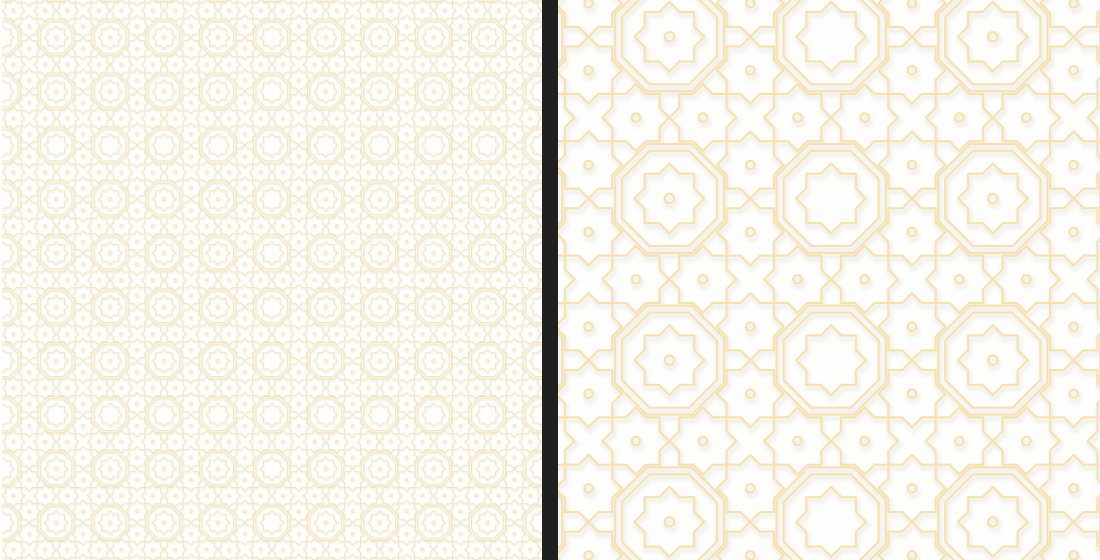
Left: the whole. Right: its middle third, enlarged.
This pattern is drawn by a Shadertoy shader. Its source:

```glsl
// Pale gold lattice on near-white: each square tile holds a double octagon around
// an eight-pointed star, ringed by smaller stars that touch at their tips. Outlines
// come from folded distance functions; a soft offset copy gives a shallow relief.

const float TILE = 0.09946;                 // tile size, in canvas widths
const vec2 FIRST_CENTER = vec2(0.004, 0.0686); // from the upper left corner
const float STAR_RADIUS = 0.20711;          // (sqrt(2) - 1) / 2, so that tips touch
const float LINE_HALF_WIDTH = 0.0065;
const float SHADOW_SPREAD = 0.021;
const vec2 SHADOW_OFFSET = vec2(0.009, 0.022);

const vec3 PAPER = vec3(0.993, 0.993, 0.99);
const vec3 SHADE = vec3(0.925, 0.915, 0.885);
const vec3 GOLD = vec3(0.965, 0.885, 0.69);

float segmentDistance(vec2 p, vec2 a, vec2 b) {
    vec2 ab = b - a;
    return length(p - a - ab * clamp(dot(p - a, ab) / dot(ab, ab), 0.0, 1.0));
}

// Distance to the outline of two overlaid squares, folded to one sixteenth
float starOutline(vec2 p, float radius) {
    vec2 q = abs(p);
    if (q.y > q.x) q = q.yx;
    vec2 foldNormal = vec2(-0.382683, 0.92388);
    q -= 2.0 * max(dot(q, foldNormal), 0.0) * foldNormal;
    return segmentDistance(q, vec2(radius, 0.0), radius * vec2(0.70711, 0.29289));
}

float octagonOutline(vec2 p, float apothem) {
    vec2 q = abs(p);
    return abs(max(max(q.x, q.y), (q.x + q.y) * 0.70711) - apothem);
}

float ringOutline(vec2 p, float radius) {
    return abs(length(p) - radius);
}

float studdedStar(vec2 p, float radius) {
    return min(starOutline(p, radius), ringOutline(p, 0.026));
}

// Every fifth column and row of large stars has an empty center
bool hasStud(vec2 cell) {
    return mod(cell.x + 0.5, 5.0) >= 1.0 && mod(cell.y + 3.5, 5.0) >= 1.0;
}

float latticeDistance(vec2 position) {
    vec2 cell = floor(position + 0.5);
    vec2 p = position - cell;

    float d = min(octagonOutline(p, 0.337), octagonOutline(p, 0.294));
    d = min(d, starOutline(p, 0.216));
    if (hasStud(cell)) d = min(d, ringOutline(p, 0.029));

    // Small stars sit on the tile borders, shared with the neighbors
    vec2 q = abs(p);
    d = min(d, studdedStar(q - vec2(0.5, STAR_RADIUS), STAR_RADIUS));
    return min(d, studdedStar(q - vec2(STAR_RADIUS, 0.5), STAR_RADIUS));
}

float lineCoverage(float d, float halfWidth, float pixel) {
    return clamp(0.5 + (halfWidth - d) / pixel, 0.0, 1.0);
}

float softShadow(float d, float spread) {
    float x = d / spread;
    return exp(-x * x);
}

void mainImage(out vec4 fragColor, in vec2 fragCoord) {
    vec2 fromTop = vec2(fragCoord.x, iResolution.y - fragCoord.y) / iResolution.x;
    vec2 position = (fromTop - FIRST_CENTER) / TILE;
    float pixel = 1.0 / (iResolution.x * TILE);

    float line = lineCoverage(latticeDistance(position), LINE_HALF_WIDTH, pixel);
    float shadow = softShadow(latticeDistance(position - SHADOW_OFFSET), SHADOW_SPREAD);

    // Narrow blank margin along the left border
    float inside = clamp(0.5 + position.x / pixel, 0.0, 1.0);
    vec3 color = mix(PAPER, SHADE, 0.55 * shadow * inside);
    color = mix(color, GOLD, line * inside);
    fragColor = vec4(color, 1.0);
}
```
